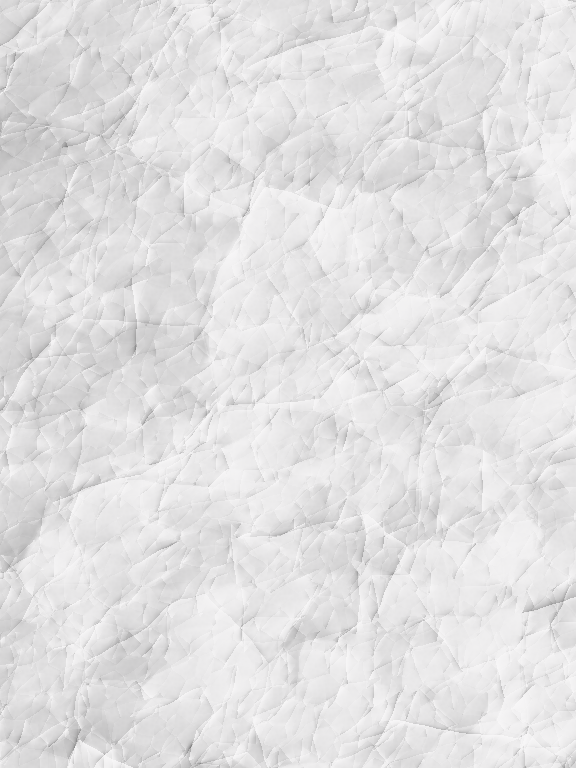
Give the GLSL for this texture, as a Shadertoy shader.

```glsl
// Crumpled white paper under soft side light.
// Warped cellular layers of falling size act as tilted facets with lit creases;
// the finest folds gather near the large creases, over a broad light falloff.

const vec3 PAPER_TINT = vec3(1.0, 0.996, 0.999);
const float PAPER_TONE = 0.893;
const float HIGHLIGHT_ROOM = 0.078;
const vec2 LIGHT_DIR = vec2(-0.6, 0.8);

vec2 hash2(vec2 p) {
    vec3 q = fract(p.xyx * vec3(0.1031, 0.1030, 0.0973));
    q += dot(q, q.yzx + 33.33);
    return fract((q.xx + q.yz) * q.zy);
}

mat2 rotate(float angle) {
    float c = cos(angle), s = sin(angle);
    return mat2(c, s, -s, c);
}

// Layered sines that bend straight cell borders into natural folds
vec2 wobble(vec2 p, float frequency, float amount) {
    vec2 offset = vec2(0.0);
    for (int i = 0; i < 4; i++) {
        p = rotate(1.1) * p + 2.7;
        offset += amount * sin(p.yx * frequency + offset * frequency);
        frequency *= 1.9;
        amount *= 0.5;
    }
    return offset;
}

vec2 cellPoint(vec2 id) {
    return id + 0.05 + 0.9 * hash2(id);
}

// Brightness of one flat facet: its own tone plus a gentle slope
float facetTone(vec2 id, vec2 p) {
    vec2 slope = 2.0 * hash2(id + 57.0) - 1.0;
    return hash2(id + 19.0).x - 0.5 + dot(slope, p - cellPoint(id));
}

vec2 nearestCell(vec2 p) {
    vec2 base = floor(p), best = base;
    float bestDist = 9.0;
    for (int y = -1; y <= 1; y++)
    for (int x = -1; x <= 1; x++) {
        vec2 id = base + vec2(x, y);
        float d = length(cellPoint(id) - p);
        if (d < bestDist) { bestDist = d; best = id; }
    }
    return best;
}

// Returns shade in x and distance to the closest crease in y (cell units)
vec2 folds(vec2 p, float thinness, float creaseGain) {
    vec2 home = nearestCell(p);
    vec2 center = cellPoint(home);
    vec2 neighbor = home, normal = vec2(0.0);
    float edge = 9.0;
    for (int y = -2; y <= 2; y++)
    for (int x = -2; x <= 2; x++) {
        if (x == 0 && y == 0) continue;
        vec2 id = home + vec2(x, y);
        vec2 other = cellPoint(id);
        vec2 dir = normalize(other - center);
        float d = dot(0.5 * (center + other) - p, dir);
        if (d < edge) { edge = d; neighbor = id; normal = dir; }
    }
    // Most borders are sharp, a few roll over softly
    vec2 border = hash2(home + neighbor + 131.0);
    float softness = mix(thinness, 0.4, border.x * border.x * border.x);
    float own = facetTone(home, p);
    float shared = 0.5 * (own + facetTone(neighbor, p));
    float tone = mix(shared, own, smoothstep(0.0, softness, edge));
    // Each crease has a bright flank and a dark flank, fading along its length
    float fade = 0.5 + 0.5 * sin(6.0 * dot(p, normal.yx * vec2(-1.0, 1.0)));
    float profile = exp(-edge / thinness) + 0.35 * exp(-edge / (4.0 * thinness));
    float flank = dot(normal, LIGHT_DIR) * profile;
    return vec2(tone + creaseGain * border.y * fade * flank, edge);
}

// Places one fold layer: cells per canvas width, direction, and elongation
vec2 foldLayer(vec2 p, float scale, float angle, float stretch, float gain) {
    vec2 q = rotate(angle) * p * scale * vec2(1.0, stretch);
    return folds(q + 31.0 + scale, 0.004 * scale, gain);
}

// Broad lighting: dim along the left, bright at right and bottom
float lightFalloff(vec2 p) {
    float left = exp(-3.2 * p.x);
    float low = 1.0 - smoothstep(0.0, 0.7, p.y);
    return 0.026 * (p.x - 0.4) - 0.042 * left + 0.01 * low;
}

void mainImage(out vec4 fragColor, in vec2 fragCoord) {
    vec2 uv = fragCoord / iResolution.x;
    vec2 p = uv + wobble(uv, 9.0, 0.011);
    vec2 fineP = p + wobble(uv + 4.0, 38.0, 0.0024);

    vec2 large = foldLayer(fineP, 4.6, 0.35, 0.85, 3.2);
    vec2 medium = foldLayer(fineP, 8.0, -0.65, 1.4, 3.4);
    vec2 small = foldLayer(fineP, 14.0, -0.4, 1.5, 3.6);
    vec2 tiny = foldLayer(fineP, 27.0, -0.8, 1.4, 3.0);

    // Small folds cluster around larger creases
    float crumple = 0.25 + 0.85 * exp(-5.0 * min(large.y, 1.3 * medium.y));
    float shade = lightFalloff(uv) + 0.058 * large.x + 0.05 * medium.x;
    shade += crumple * (0.055 * small.x + 0.042 * tiny.x);

    // Faint cellular fibre grain
    vec2 grainP = uv * 120.0;
    shade += 0.016 * (length(cellPoint(nearestCell(grainP)) - grainP) - 0.4);

    // Compress highlights so lit facets stay below pure white
    float lifted = HIGHLIGHT_ROOM * (1.0 - exp(-max(shade, 0.0) / HIGHLIGHT_ROOM));
    fragColor = vec4(PAPER_TINT * (PAPER_TONE + lifted + min(shade, 0.0)), 1.0);
}
```
